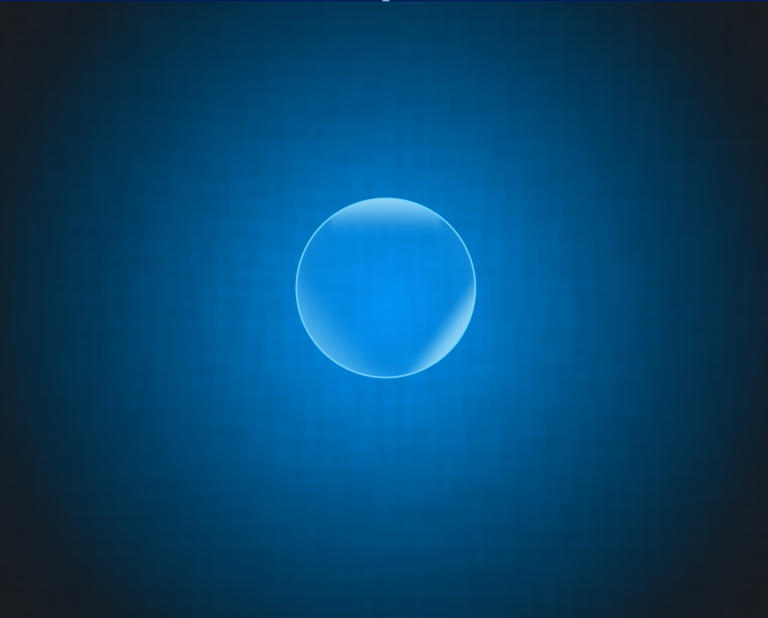
Write a WebGL 2 fragment shader that draws this background.

```glsl
#version 300 es
precision highp float;
// A clear glass bubble on a blue radial glow that fades to charcoal corners.

uniform vec2 u_resolution;
out vec4 outColor;

// Lengths are in canvas heights, with x measured from the middle.
const vec2 GLOW_CENTER = vec2(0.003, 0.505);
const vec2 GLOW_STRETCH = vec2(1.0, 0.97);
const vec2 BUBBLE_CENTER = vec2(0.003, 0.534);
const float BUBBLE_RADIUS = 0.1448;
const float RIM_HALF_WIDTH = 0.0011;
const vec2 WEAVE_SCALE = vec2(9.0, 62.0);
const float WEAVE_STRENGTH = 0.045;
const float STRIP_HEIGHT = 0.0022;
const float NOTCH_HALF_WIDTH = 0.0055;

const vec3 RIM_COLOR = vec3(0.46, 0.86, 1.0);
const vec3 SHINE_COLOR = vec3(0.70, 0.91, 1.0);
const vec3 GLASS_COLOR = vec3(0.02, 0.57, 0.92);
const vec3 STRIP_COLOR = vec3(0.0, 0.11, 0.36);
const vec3 NOTCH_COLOR = vec3(0.55, 0.72, 0.90);

// Glow stops: colour in rgb, distance from the centre in a.
const int STOP_COUNT = 8;
const vec4 GLOW_STOPS[STOP_COUNT] = vec4[](
    vec4(0.00, 0.565, 0.955, 0.00),
    vec4(0.00, 0.475, 0.785, 0.150),
    vec4(0.00, 0.435, 0.715, 0.200),
    vec4(0.00, 0.340, 0.555, 0.309),
    vec4(0.00, 0.245, 0.395, 0.436),
    vec4(0.02, 0.170, 0.262, 0.560),
    vec4(0.075, 0.118, 0.155, 0.665),
    vec4(0.105, 0.108, 0.122, 0.800));

vec2 hashGradient(vec2 cell) {
    float h = fract(sin(dot(cell, vec2(127.1, 311.7))) * 43758.55);
    return vec2(cos(6.2832 * h), sin(6.2832 * h));
}

float gradientNoise(vec2 p) {
    vec2 i = floor(p), f = fract(p);
    vec2 u = f * f * f * (f * (f * 6.0 - 15.0) + 10.0);
    vec2 e = vec2(0.0, 1.0);
    float a = dot(hashGradient(i), f);
    float b = dot(hashGradient(i + e.yx), f - e.yx);
    float c = dot(hashGradient(i + e.xy), f - e.xy);
    float d = dot(hashGradient(i + e.yy), f - e.yy);
    return mix(mix(a, b, u.x), mix(c, d, u.x), u.y);
}

// Crossed horizontal and vertical streaks.
float weave(vec2 p) {
    return gradientNoise(p * WEAVE_SCALE) + gradientNoise(p * WEAVE_SCALE.yx + 37.0);
}

vec3 glow(float r) {
    vec3 color = GLOW_STOPS[0].rgb;
    for (int i = 1; i < STOP_COUNT; i++) {
        float start = GLOW_STOPS[i - 1].a;
        float t = clamp((r - start) / (GLOW_STOPS[i].a - start), 0.0, 1.0);
        color = mix(color, GLOW_STOPS[i].rgb, t);
    }
    return color;
}

// Light gathered between a chord and the rim; q is in bubble radii.
float chordShine(vec2 q, vec2 normal, float inner, float outer) {
    return smoothstep(inner, outer, dot(q, normalize(normal)));
}

float bubbleShine(vec2 q) {
    float top = chordShine(q, vec2(0.0, 1.0), 0.56, 1.06)
              * (1.0 - smoothstep(0.56, 0.68, abs(q.x)));
    float right = chordShine(q, vec2(0.817, -0.575), 0.68, 0.96);
    float left = chordShine(q, vec2(-0.78, -0.62), 0.50, 1.06);
    float edge = pow(min(length(q), 1.0), 10.0);
    return 0.74 * top + 0.66 * right + 0.36 * left + 0.10 * edge;
}

void main() {
    float pixel = 1.0 / u_resolution.y;
    vec2 p = (gl_FragCoord.xy - vec2(0.5 * u_resolution.x, 0.0)) * pixel;

    // Background glow with a faint woven texture
    float r = length((p - GLOW_CENTER) * GLOW_STRETCH);
    vec3 color = glow(r) * (1.0 + WEAVE_STRENGTH * weave(p));

    // Glass body and its reflected light
    vec2 offset = p - BUBBLE_CENTER;
    float edgeDistance = length(offset) - BUBBLE_RADIUS;
    float inside = 1.0 - smoothstep(-pixel, pixel, edgeDistance);
    vec3 glass = mix(color, GLASS_COLOR, 0.35);
    float shine = clamp(bubbleShine(offset / BUBBLE_RADIUS), 0.0, 0.85);
    color = mix(color, mix(glass, SHINE_COLOR, shine), inside);

    // Bright rim
    float rim = 1.0 - smoothstep(RIM_HALF_WIDTH - 0.5 * pixel,
                                 RIM_HALF_WIDTH + pixel, abs(edgeDistance));
    color = mix(color, RIM_COLOR, 0.8 * rim);

    // Thin strip along the top, with a pale notch
    float strip = smoothstep(-0.5 * pixel, 0.5 * pixel, p.y - 1.0 + STRIP_HEIGHT);
    float notch = 1.0 - smoothstep(-pixel, pixel, abs(p.x - GLOW_CENTER.x) - NOTCH_HALF_WIDTH);
    color = mix(color, mix(STRIP_COLOR, NOTCH_COLOR, notch), strip);

    outColor = vec4(color, 1.0);
}
```
